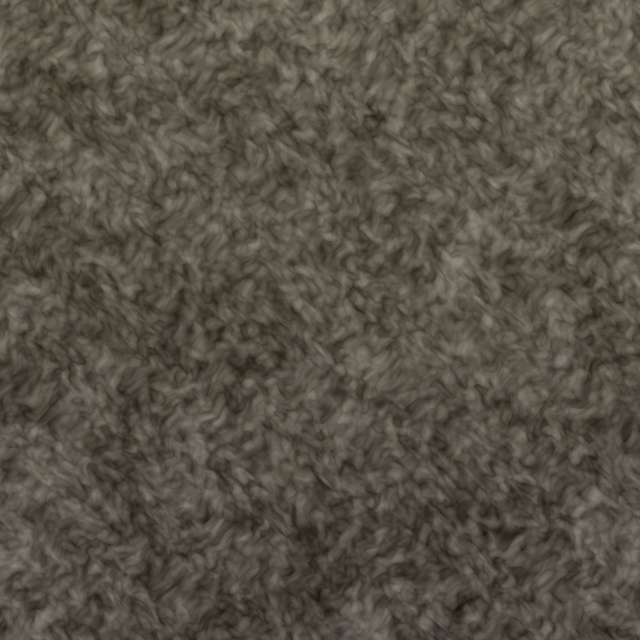
Reproduce this texture procedurally as a Shadertoy shader.

```glsl
const vec3 PILE_COLOUR = vec3(0.352, 0.328, 0.287);
const vec3 OLIVE_TINT = vec3(0.002, 0.004, -0.008);
const float BLEND = 10.0;

vec3 hash3(vec2 cell, float seed) {
    vec3 q = fract(vec3(cell.xyx + seed * 17.3) * vec3(0.1031, 0.1030, 0.0973));
    q += dot(q, q.yxz + 33.33);
    return fract((q.xxy + q.yzz) * q.zyx);
}

mat2 rotation(float angle) {
    float c = cos(angle), s = sin(angle);
    return mat2(c, -s, s, c);
}

// Soft cellular tufts: x is the centred tone, y the centred height
vec2 tufts(vec2 p, float stretch, float seed) {
    vec2 base = floor(p);
    float weightSum = 0.0, toneSum = 0.0;
    for (int y = -1; y <= 1; y++) {
        for (int x = -1; x <= 1; x++) {
            vec2 cell = base + vec2(x, y);
            vec3 rnd = hash3(cell, seed);
            float tone = hash3(cell, seed + 5.0).x;
            vec2 offset = p - cell - 0.1 - 0.8 * rnd.xy;
            offset = rotation(0.9 + 2.6 * (rnd.z - 0.5)) * offset;
            offset *= vec2(1.0 / stretch, stretch);
            float weight = exp(-BLEND * dot(offset, offset));
            weightSum += weight;
            toneSum += weight * tone;
        }
    }
    float distance2 = -log(weightSum + 1e-5) / BLEND;
    return vec2(toneSum / (weightSum + 1e-5) - 0.5, exp(-2.5 * distance2) - 0.7);
}

// Layered sines bend the grid so that no rows show
vec2 bend(vec2 p, float frequency, float amount) {
    vec2 wave = sin(p.yx * frequency + vec2(0.7, 2.1));
    wave += 0.6 * sin(p.yx * frequency * 1.9 + p * frequency * 1.3 + vec2(4.0, 1.2));
    return p + amount * wave;
}

void mainImage(out vec4 fragColor, in vec2 fragCoord) {
    vec2 p = fragCoord / iResolution.y;
    vec2 warped = bend(bend(p, 23.0, 0.008), 97.0, 0.0025);

    // Pile from worn patches down to single fibres
    vec2 patches = tufts(warped * 9.0, 1.15, 1.0);
    vec2 clumps = tufts(rotation(0.4) * warped * 38.0, 1.3, 2.0);
    vec2 strands = tufts(rotation(1.1) * warped * 73.0, 1.35, 3.0);
    vec2 fibres = tufts(rotation(0.7) * warped * 140.0, 1.3, 4.0);

    float shade = 0.08 * patches.x;
    shade += dot(clumps, vec2(0.10, 0.13));
    shade += dot(strands, vec2(0.11, 0.09));
    shade += dot(fibres, vec2(0.04, 0.03));

    // Light falls off towards the bottom, where the hue turns cooler
    float rise = 2.0 * p.y - 1.0;
    shade += 0.032 * rise;
    vec3 tint = OLIVE_TINT * (rise + 1.2 * strands.x);

    fragColor = vec4(PILE_COLOUR + shade + tint, 1.0);
}
```
